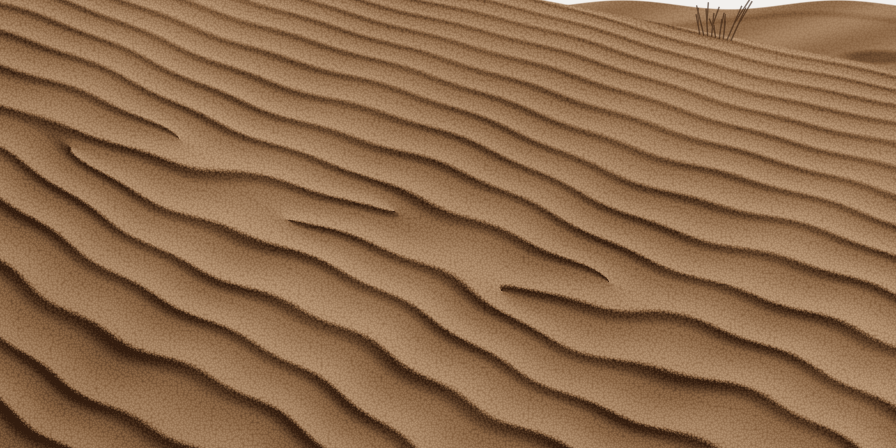
A Shadertoy shader for this texture:

```glsl
// Wind-rippled sand slope running up to a tilted brow, with far dunes and a bare shrub.
// Ripples are a logarithmic phase (perspective) bent by layered sines; point
// dislocations make crests fork and end. Cellular noise supplies the sand grain.

#define BROW_SLOPE 0.195     // tilt of the slope's upper edge
#define BROW_START 1.21      // where that edge meets the top of the canvas
#define FAR_SPACING 0.026    // ripple spacing at the brow
#define SPACING_GROWTH 0.13  // extra spacing per unit of nearness
#define CREST_TILT 2.75      // how steeply crests fall to the right
#define WAVINESS 0.14        // sideways wander of crests, in ripples
#define FORKS 6              // number of crest dislocations
#define GRAIN_SCALE 195.0
#define GRAIN_AMOUNT 0.30
#define BRANCHES 9

const vec3 SHADOW = vec3(0.20, 0.115, 0.06);
const vec3 SAND = vec3(0.52, 0.375, 0.245);
const vec3 SUNLIT = vec3(0.75, 0.62, 0.49);
const vec3 SKY = vec3(0.95, 0.94, 0.93);

vec2 hash2(vec2 p) {
    vec3 q = fract(p.xyx * vec3(0.1031, 0.1030, 0.0973));
    q += dot(q, q.yzx + 33.33);
    return fract((q.xx + q.yz) * q.zy);
}

// Distance to the nearest scattered cell point
float cellular(vec2 p) {
    vec2 cell = floor(p), f = fract(p);
    float nearest = 2.0;
    for (int j = -1; j <= 1; j++)
        for (int i = -1; i <= 1; i++) {
            vec2 o = vec2(i, j);
            vec2 r = o + hash2(cell + o) - f;
            nearest = min(nearest, dot(r, r));
        }
    return sqrt(nearest);
}

float segmentDistance(vec2 p, vec2 a, vec2 b) {
    vec2 ab = b - a;
    float t = clamp(dot(p - a, ab) / dot(ab, ab), 0.0, 1.0);
    return length(p - a - ab * t);
}

// Three-stop sand ramp
vec3 sandColor(float tone) {
    vec3 c = mix(SHADOW, SAND, clamp(tone * 2.0, 0.0, 1.0));
    return mix(c, SUNLIT, clamp(tone * 2.0 - 1.0, 0.0, 1.0));
}

// Ripple phase: one unit per ripple, growing toward the viewer
float ripplePhase(vec2 p, float nearness) {
    float phase = log(FAR_SPACING + SPACING_GROWTH * max(nearness, 0.0)) / SPACING_GROWTH;
    phase -= CREST_TILT * (p.x - 0.11 * p.x * p.x);
    phase += WAVINESS * sin(6.0 * p.x + 4.0 * p.y + 0.6);
    phase += 0.6 * WAVINESS * sin(11.0 * p.x - 13.0 * p.y + 1.0);
    phase += 0.3 * WAVINESS * sin(19.0 * p.x + 23.0 * p.y);
    for (int i = 0; i < FORKS; i++) {
        float n = float(i), odd = mod(n, 2.0);
        vec2 r = p - vec2(0.16 + 0.24 * n, 0.33 + 0.08 * n - 0.10 * odd);
        float turn = atan(2.0 * (r.y - 0.5 * r.x), r.x) / 6.2831853;
        phase += (1.0 - 2.0 * odd) * turn;
    }
    return phase + 0.5;
}

// Brightness across one ripple: thin dark foot, long slow rise, bright crest
float rippleProfile(float f, float crestStart) {
    float rise = 0.55 * smoothstep(0.0, 0.27, f) + 0.45 * smoothstep(0.12, 0.88, f);
    return rise * (1.0 - smoothstep(crestStart, 1.0, f));
}

vec3 farScene(vec2 p, float grain, float px) {
    float skyline = 0.011 - 0.010 * cos(13.1 * (p.x - 1.39));
    float ridge = 0.045 + 0.014 * sin(9.0 * p.x + 1.0);
    float tone = 0.66 + 0.09 * sin(16.0 * p.x + 60.0 * p.y);
    tone -= 0.14 * smoothstep(0.012, 0.0, abs(p.y - ridge)) + 0.15 * (grain - 0.5);
    float hollow = length((p - vec2(1.96, 0.128)) * vec2(1.0, 5.0));
    tone -= 0.4 * smoothstep(0.11, 0.04, hollow);
    return mix(SKY, sandColor(tone), smoothstep(-px, px, p.y - skyline));
}

// Coverage of a bare shrub: uneven stems from a wide foot, each with a side twig
float shrub(vec2 p, float px) {
    float dist = 1.0;
    for (int i = 0; i < BRANCHES; i++) {
        vec2 h = hash2(vec2(float(i) * 3.7, 7.0));
        float side = float(i) / float(BRANCHES - 1) - 0.5;
        vec2 root = vec2(1.597 + 0.07 * side, 0.083 + 0.014 * side);
        vec2 stem = vec2(0.5 * side + 0.5 * (h.y - 0.5), -1.0) * mix(0.025, 0.085, h.x);
        vec2 twig = stem + vec2(h.y - 0.5, -0.4) * 0.035;
        dist = min(dist, segmentDistance(p, root, root + stem));
        dist = min(dist, segmentDistance(p, root + 0.5 * stem, root + twig));
    }
    return 0.6 * (1.0 - smoothstep(0.0, 0.001 + px, dist));
}

void mainImage(out vec4 fragColor, in vec2 fragCoord) {
    float px = 1.0 / iResolution.y;
    vec2 p = vec2(fragCoord.x, iResolution.y - fragCoord.y) * px; // y runs downward
    float nearness = p.y - BROW_SLOPE * (p.x - BROW_START);
    float grain = cellular(p * GRAIN_SCALE);

    // Rippled slope: contrast fades with distance and wanders along each crest
    float closeUp = smoothstep(0.0, 0.6, nearness);
    float phase = ripplePhase(p, nearness) + 0.03 * (grain - 0.5) * closeUp;
    float profile = rippleProfile(fract(phase), mix(0.74, 0.89, closeUp));
    float depth = mix(0.46, 0.78, closeUp) * (0.94 + 0.09 * sin(9.0 * p.x + 15.0 * p.y));
    float tone = 0.83 - depth * (1.0 - profile);
    tone -= GRAIN_AMOUNT * (grain - 0.48) + 0.10 * smoothstep(0.7, 1.25, nearness);
    tone += 0.03 * sin(5.0 * p.x - 3.0 * p.y) - 0.05 * smoothstep(0.5, 0.0, p.x);

    vec3 color = mix(farScene(p, grain, px), sandColor(tone), smoothstep(-px, px, nearness));
    color = mix(color, SHADOW, shrub(p, px));
    fragColor = vec4(color, 1.0);
}
```
